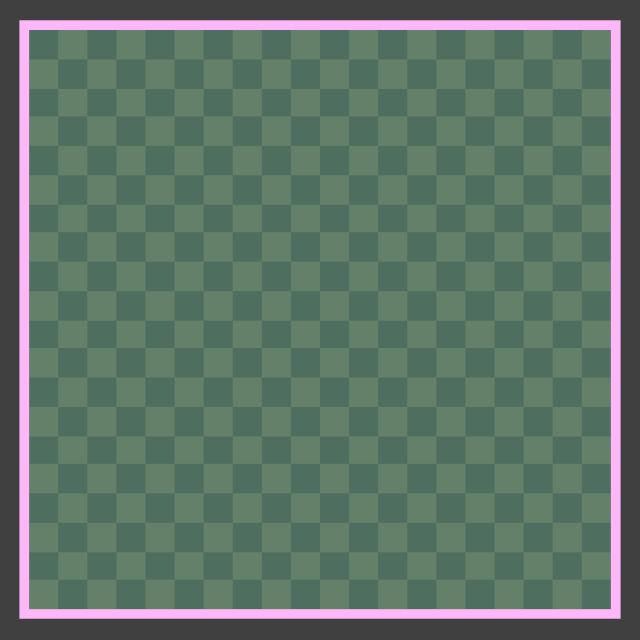
Reproduce this pattern procedurally as a WebGL 2 fragment shader.

```glsl
#version 300 es
precision highp float;
// A 20 by 20 checkerboard in two greens, inside a pink frame on dark grey.
// Smoothed square waves multiply into the checks; box masks layer the parts.
// Rows come in groups of four, the third of each a little shorter.

uniform vec2 u_resolution;
out vec4 fragColor;

const vec3 BACKDROP = vec3(0.25);
const vec3 FRAME_PINK = vec3(0.995, 0.72, 0.975);
const vec3 DARK_GREEN = vec3(0.306, 0.435, 0.376);
const vec3 LIGHT_GREEN = vec3(0.392, 0.502, 0.408);

const vec2 FRAME_MIN = vec2(0.0303, 0.0332);
const vec2 FRAME_MAX = vec2(0.9697, 0.9683);
const vec2 BOARD_MIN = vec2(0.0455, 0.0482);
const vec2 BOARD_MAX = vec2(0.9545, 0.9531);
const float CELLS = 20.0;
const float GROUP_ROWS = 4.0;
const float TALL_ROW = 0.2545; // share of a group's height

// Coverage of an axis-aligned box, smoothed over one pixel.
float boxMask(vec2 p, vec2 low, vec2 high, vec2 pixel) {
  vec2 inside = min(p - low, high - p) / pixel;
  vec2 cover = clamp(inside + 0.5, 0.0, 1.0);
  return cover.x * cover.y;
}

// Square wave from -1 to 1 that changes sign at each whole number.
float squareWave(float x, float width) {
  float triangle = abs(mod(x - 0.5, 2.0) - 1.0) - 0.5;
  return clamp(2.0 * triangle / width, -1.0, 1.0);
}

// Row coordinate with the third row of each group shortened.
float unevenRows(float row, float tall) {
  float group = row / GROUP_ROWS;
  float f = fract(group);
  float shortRow = 1.0 - 3.0 * tall;
  float start = 2.0 * tall;
  float within = min(f, start) / tall
               + clamp(f - start, 0.0, shortRow) / shortRow
               + max(f - start - shortRow, 0.0) / tall;
  return GROUP_ROWS * floor(group) + within;
}

// Checks counted from the upper left corner of the board.
vec3 checkerColour(vec2 p, vec2 pixel) {
  vec2 size = BOARD_MAX - BOARD_MIN;
  vec2 cell = vec2(p.x - BOARD_MIN.x, BOARD_MAX.y - p.y) / size * CELLS;
  vec2 width = pixel / size * CELLS;
  cell.y = unevenRows(cell.y, TALL_ROW);
  float parity = squareWave(cell.x, width.x) * squareWave(cell.y, width.y);
  return mix(LIGHT_GREEN, DARK_GREEN, 0.5 + 0.5 * parity);
}

void main() {
  vec2 pixel = 1.0 / u_resolution;
  vec2 p = gl_FragCoord.xy * pixel;

  // Backdrop, frame, then board
  vec3 colour = BACKDROP;
  colour = mix(colour, FRAME_PINK, boxMask(p, FRAME_MIN, FRAME_MAX, pixel));
  colour = mix(colour, checkerColour(p, pixel),
               boxMask(p, BOARD_MIN, BOARD_MAX, pixel));
  fragColor = vec4(colour, 1.0);
}
```
